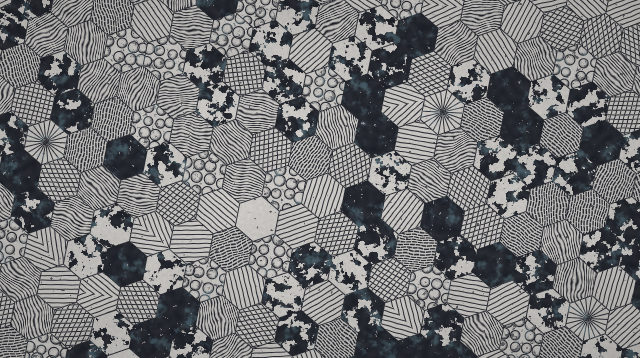
Write a Shadertoy shader that draws this pattern.

```glsl
#define PITCH 0.1128
#define TILT -0.192
#define ANCHOR vec2(0.756, 0.581)
#define LINE 0.012
#define PAPER vec3(0.79, 0.78, 0.765)
#define INK vec3(0.115, 0.125, 0.155)
#define TEAL vec3(0.25, 0.33, 0.37)
#define HATCHES 9.0
#define WAVES 14.0
#define BUBBLES 3.3
#define PIXEL (1.0 / (iResolution.y * PITCH))

const float PI = 3.14159;

vec3 hash3(vec2 p) {
    vec3 q = fract(p.xyx * vec3(0.1031, 0.1030, 0.0973));
    q += dot(q, q.yxz + 33.33);
    return fract((q.xxy + q.yzz) * q.zyx);
}

vec2 turn(vec2 p, float a) {
    float c = cos(a), s = sin(a);
    return vec2(c * p.x + s * p.y, c * p.y - s * p.x);
}

float cornerSlope(vec2 cell, vec2 f, vec2 corner) {
    float a = 2.0 * PI * hash3(cell + corner).x;
    return dot(vec2(cos(a), sin(a)), f - corner);
}

float gradientNoise(vec2 p) {
    vec2 i = floor(p), f = p - i;
    vec2 u = f * f * f * (f * (f * 6.0 - 15.0) + 10.0);
    float low = mix(cornerSlope(i, f, vec2(0, 0)), cornerSlope(i, f, vec2(1, 0)), u.x);
    float high = mix(cornerSlope(i, f, vec2(0, 1)), cornerSlope(i, f, vec2(1, 1)), u.x);
    return mix(low, high, u.y);
}

float fbm(vec2 p) {
    float sum = 0.0, amp = 0.7;
    for (int i = 0; i < 4; i++) {
        sum += amp * gradientNoise(p);
        p = turn(p, 0.6) * 2.0 + 17.0;
        amp *= 0.62;
    }
    return sum;
}

// Ink coverage of a line, given distance to its axis and half its width
float stroke(float d, float halfWidth) {
    return clamp((halfWidth - abs(d)) / PIXEL + 0.5, 0.0, 1.0);
}

float ruled(float x, float count, float halfWidth) {
    return stroke((fract(x * count) - 0.5) / count, halfWidth);
}

float hatch(vec2 p, float angle, vec2 seed) {
    float wobble = 0.018 * gradientNoise(p * 4.0 + seed);
    return ruled(turn(p, angle).y + wobble, HATCHES, LINE);
}

float waves(vec2 p, float angle, vec2 seed) {
    vec2 q = turn(p, angle);
    float bend = 0.16 * gradientNoise(q * vec2(1.8, 2.2) + seed)
               + 0.03 * gradientNoise(q * vec2(6.0, 4.0) + seed);
    return ruled(q.y + bend, WAVES, LINE * (1.0 + gradientNoise(p * 7.0 + seed)));
}

float dashes(vec2 p, float angle, vec2 seed) {
    vec2 q = turn(p, angle);
    q.y += 0.07 * gradientNoise(q * 3.0 + seed);
    float row = floor(q.y * 15.0);
    float along = abs(fract(q.x * 7.0 + hash3(vec2(row) + seed).x) - 0.5);
    float gap = smoothstep(0.48, 0.34, along);
    return ruled(q.y, 15.0, 0.016) * mix(0.25, 1.0, gap);
}

float bubbles(vec2 p, vec2 seed) {
    vec2 g = p * BUBBLES + seed, cell = floor(g);
    float grain = fbm(p * 6.0 + seed);
    float ink = 0.65 * smoothstep(0.12, 0.4, grain);
    for (int k = 0; k < 9; k++) {
        vec2 c = cell + vec2(k % 3 - 1, k / 3 - 1);
        vec3 h = hash3(c);
        vec2 r = g - c - 0.5 - 0.3 * (h.xy - 0.5);
        float d = length(r) - 0.36 - 0.12 * h.z;
        float shade = smoothstep(-0.24, 0.0, d) * (1.0 - smoothstep(0.0, 0.05, d));
        shade *= clamp(0.45 + 1.2 * grain + 0.8 * (r.x - r.y), 0.0, 1.0);
        ink = max(ink, max(stroke(d / BUBBLES, 0.014), 0.9 * shade));
    }
    return ink;
}

float burst(vec2 p) {
    float step = 2.0 * PI / 22.0;
    float a = (fract(atan(p.y, p.x) / step) - 0.5) * step;
    return stroke(length(p) * sin(a), LINE);
}

// Each tile draws one kind of engraving
float engraving(vec2 p, vec3 h, vec2 seed) {
    float kind = h.x, angle = PI * h.y;
    if (kind < 0.04) return 0.0;
    if (kind < 0.24) {
        float fold = step(0.72, h.z) * step(0.0, turn(p, angle + 0.5).y);
        return hatch(p, angle + fold * PI / 3.0, seed);
    }
    if (kind < 0.46) return waves(p, angle, seed);
    if (kind < 0.54) return max(hatch(p, angle, seed), hatch(p, angle + PI * mix(0.33, 0.5, h.z), seed + 9.0));
    if (kind < 0.66) return dashes(p, angle, seed);
    if (kind < 0.74) return bubbles(p, seed);
    if (kind < 0.92) return smoothstep(-0.05, 0.07, fbm(p * 2.8 + seed) + 0.3 * (h.z - 0.38));
    if (kind < 0.99) return 1.0 - 0.6 * smoothstep(0.36, 0.5, fbm(p * 7.0 + seed));
    return burst(p);
}

void mainImage(out vec4 fragColor, in vec2 fragCoord) {
    vec2 uv = fragCoord / iResolution.y;
    vec2 q = turn(uv - ANCHOR, TILT) / PITCH;

    // Nearest centre of the hexagonal lattice
    vec2 span = vec2(1.0, sqrt(3.0));
    vec2 a = floor(q / span + 0.5) * span;
    vec2 b = (floor(q / span) + 0.5) * span;
    vec2 centre = length(q - a) < length(q - b) ? a : b;
    vec2 p = q - centre;
    float edge = 0.5 - max(abs(p.x), dot(abs(p), vec2(0.5, 0.866)));

    vec2 id = floor(centre * 2.0 / span + 0.5);
    vec3 h = hash3(id + 71.0);
    vec2 seed = floor(hash3(id + 137.0).xy * 90.0);
    float ink = max(engraving(p, h, seed), stroke(edge, LINE));

    // Scattered specks and worn print
    ink = max(ink, 0.7 * smoothstep(0.43, 0.55, gradientNoise(q * 9.0)));
    ink *= 0.96 + 0.08 * gradientNoise(q * 5.0);

    // Teal wash in the solid ink, uneven paper, darker borders
    float wash = smoothstep(0.0, 0.5, fbm(q * 2.2 + 31.0)) * step(0.66, h.x);
    vec3 paper = PAPER * (0.98 + 0.05 * gradientNoise(q * 0.7) + 0.05 * gradientNoise(q * 12.0));
    vec3 color = mix(paper, mix(INK, TEAL, wash), ink);
    vec2 fromMiddle = fragCoord / iResolution.xy - 0.5;
    color *= 1.02 - 0.32 * dot(fromMiddle, fromMiddle);
    fragColor = vec4(color, 1.0);
}
```
